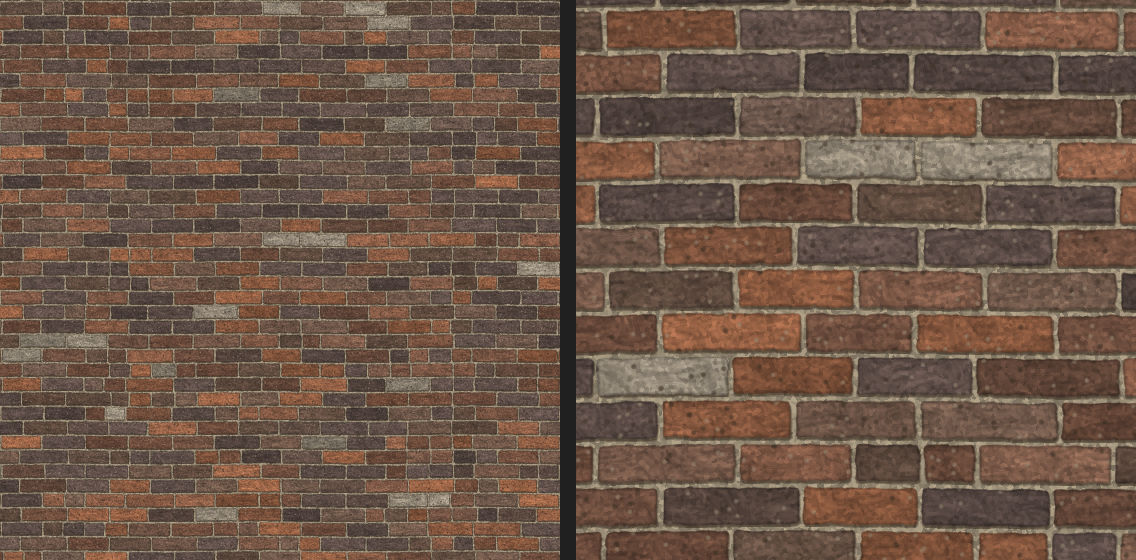
Left, the full canvas; right, a detail of the centre.
Write a Shadertoy shader that draws this texture.

```glsl
// Weathered brick wall: thin courses in running bond with occasional half bricks.
// Each brick is a rounded box with a ragged rim and its own fired tone; layered
// sines give creases and stains, cellular noise gives grit, pits and lime flecks.

const float COURSES = 38.7;               // courses up the canvas
const float BRICKS = 13.0;                // full bricks along a course
const vec2 JOINT = vec2(0.0032, 0.0040);  // mortar widths

const vec3 MORTAR = vec3(0.61, 0.56, 0.47);
const vec3 SHADOW = vec3(0.22, 0.175, 0.13);
const vec3 PLUM   = vec3(0.345, 0.285, 0.265);
const vec3 BROWN  = vec3(0.40, 0.315, 0.265);
const vec3 RED    = vec3(0.45, 0.315, 0.25);
const vec3 ORANGE = vec3(0.55, 0.355, 0.25);
const vec3 ASH    = vec3(0.54, 0.50, 0.44);

float hash(vec2 p) {
    vec3 q = fract(p.xyx * vec3(0.1031, 0.1030, 0.0973));
    q += dot(q, q.yzx + 33.33);
    return fract((q.x + q.y) * q.z);
}

// Layered, warped sines in about -1..1
float ripple(vec2 p) {
    float sum = 0.0, amp = 0.6;
    for (int i = 0; i < 5; i++) {
        p = mat2(0.8, 0.6, -0.6, 0.8) * p * 1.7 + 1.3;
        p += 0.6 * sin(p.yx * 1.3);
        sum += amp * sin(p.x) * sin(p.y);
        amp *= 0.66;
    }
    return sum;
}

// Cellular noise: distance to the nearest point, and that point's random value
vec2 cellular(vec2 p) {
    vec2 base = floor(p), best = vec2(9.0, 0.0);
    for (int y = -1; y <= 1; y++)
    for (int x = -1; x <= 1; x++) {
        vec2 cell = base + vec2(x, y);
        vec2 seed = cell + vec2(hash(cell + 3.7), hash(cell + 91.3));
        float dist = distance(p, seed);
        if (dist < best.x) best = vec2(dist, hash(cell + 47.1));
    }
    return best;
}

// Jittered place of a vertical joint, in brick lengths
float jointAt(float index, float course) {
    float column = hash(vec2(index, mod(course, 2.0) + 200.0));
    return index + 0.12 * (column - 0.5) + 0.10 * (hash(vec2(index, course)) - 0.5);
}

// Left edge, right edge and index of the brick at u; some split into halves
vec3 brickSpan(float u, float course) {
    float i = floor(u);
    if (u < jointAt(i, course)) i -= 1.0;
    else if (u >= jointAt(i + 1.0, course)) i += 1.0;
    float left = jointAt(i, course), right = jointAt(i + 1.0, course);
    float nearColumn = max(1.0 - abs(i - 1.8), 1.0 - abs(i - 9.8));
    float chance = 0.06 + 0.6 * max(nearColumn, 0.0);
    if (hash(vec2(i + 60.0, course + 17.0)) < chance) {
        float middle = mix(left, right, 0.44 + 0.12 * hash(vec2(course, i + 31.0)));
        return u < middle ? vec3(left, middle, i) : vec3(middle, right, i + 0.5);
    }
    return vec3(left, right, i);
}

float roundedBox(vec2 p, vec2 halfSize, float radius) {
    vec2 q = abs(p) - halfSize + radius;
    return length(max(q, 0.0)) + min(max(q.x, q.y), 0.0) - radius;
}

vec3 firedTone(vec2 id) {
    float t = hash(id + 5.3);
    vec3 tone = mix(PLUM, BROWN, smoothstep(0.25, 0.45, t));
    tone = mix(tone, RED, smoothstep(0.5, 0.68, t));
    tone = mix(tone, ORANGE, smoothstep(0.75, 0.95, t));
    tone = mix(tone, ASH, step(0.965, hash(id + 71.9)));
    return tone * (0.84 + 0.32 * hash(id + 23.7));
}

vec3 brickFace(vec2 p, vec2 id, vec2 grit) {
    vec2 q = p * vec2(60.0, 110.0) + 40.0 * hash(id + 11.0);
    float relief = ripple(q);
    float slope = relief - ripple(q + vec2(0.05, 0.22));
    vec3 face = firedTone(id) * (1.0 + 0.11 * relief + 0.13 * clamp(slope, -1.5, 1.0));
    face *= 0.88 + 0.24 * grit.y;
    vec2 spot = cellular(p * 150.0);
    float fleck = step(0.86, spot.y) * (1.0 - smoothstep(0.08, 0.3, spot.x));
    float pit = step(spot.y, 0.10) * (1.0 - smoothstep(0.1, 0.35, spot.x));
    return mix(mix(face, MORTAR, 0.5 * fleck), SHADOW, 0.55 * pit);
}

void mainImage(out vec4 fragColor, in vec2 fragCoord) {
    vec2 p = fragCoord / iResolution.y;
    float pixel = 1.0 / iResolution.y;

    // Courses counted from the top, alternate ones shifted half a brick
    float v = (1.0 - p.y - 0.002) * COURSES + 0.03 * sin(p.x * 17.0);
    float course = floor(v);
    float u = p.x * BRICKS - 0.5 * mod(course, 2.0);
    vec3 span = brickSpan(u, course);
    vec2 id = vec2(span.z, course) + 20.0;

    // Brick outline with worn edges, and the shade below the brick above
    vec2 local = vec2((u - 0.5 * (span.x + span.y)) / BRICKS, (course + 0.5 - v) / COURSES);
    vec2 halfSize = 0.5 * (vec2((span.y - span.x) / BRICKS, 1.0 / COURSES) - JOINT);
    float wear = 0.0009 * ripple(p * 75.0 + 9.0 * hash(id));
    float edge = roundedBox(local, halfSize, 0.0022) + wear;
    float shade = roundedBox(local + vec2(-0.0004, 0.0016), halfSize, 0.0022) + wear;

    vec2 grit = cellular(p * 420.0);
    vec3 mortar = MORTAR * (0.78 + 0.38 * grit.y);
    mortar = mix(mortar, SHADOW, 0.65 * (1.0 - smoothstep(-0.0008, 0.001, shade)));
    vec3 brick = brickFace(p, id, grit);
    brick *= mix(0.76, 1.0, smoothstep(0.0, 0.0022, -edge));

    float cover = 1.0 - smoothstep(-pixel, pixel, edge);
    fragColor = vec4(mix(mortar, brick, cover), 1.0);
}
```
